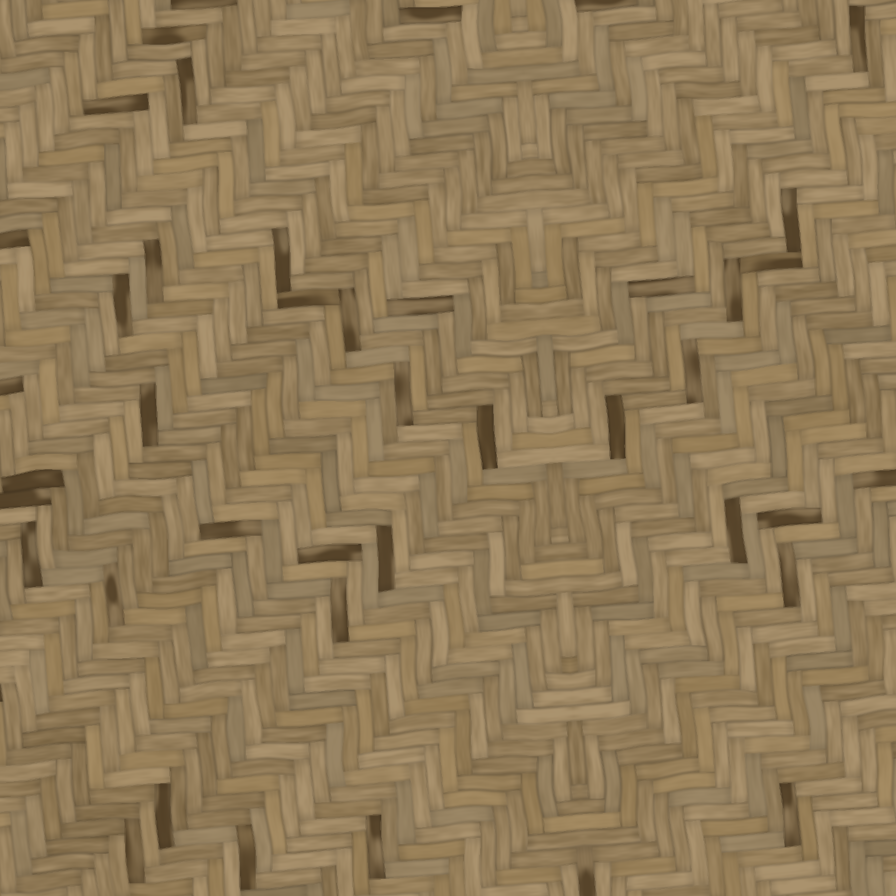
Write a three.js fragment shader that draws this texture.

```glsl
#define STRIP_WIDTH 0.0179
#define FLOAT_LENGTH 4.0
#define TILT 0.078
#define CENTER vec2(0.617, 0.5)
#define WARP 0.32
#define SOFTNESS 0.0024
#define DARK_SHARE 0.05
#define LIGHT_CANE vec3(0.640, 0.548, 0.405)
#define HONEY_CANE vec3(0.625, 0.520, 0.345)
#define GREY_CANE vec3(0.545, 0.480, 0.365)
#define SHADE_CANE vec3(0.500, 0.415, 0.280)
#define DARK_CANE vec3(0.290, 0.220, 0.125)

varying vec2 vUv;

float hash(vec2 p) {
  vec3 q = fract(p.xyx * 0.1031);
  q += dot(q, q.yzx + 33.33);
  return fract((q.x + q.y) * q.z);
}

float noise(vec2 p) {
  vec2 cell = floor(p);
  vec2 f = fract(p);
  f = f * f * (3.0 - 2.0 * f);
  float low = mix(hash(cell), hash(cell + vec2(1.0, 0.0)), f.x);
  float high = mix(hash(cell + vec2(0.0, 1.0)), hash(cell + vec2(1.0, 1.0)), f.x);
  return mix(low, high, f.y);
}

vec3 weave(vec2 uv) {
  // Tilted strip grid, mirrored about the central axis
  vec2 p = (uv - CENTER) / STRIP_WIDTH;
  float c = cos(TILT);
  float s = sin(TILT);
  p = vec2(c * p.x + s * p.y, c * p.y - s * p.x);
  vec2 q = vec2(abs(p.x) + 0.5, p.y + 1.0);
  vec2 bend = vec2(noise(q * 0.4 + 50.0), noise(q * 0.4 + 90.0)) - 0.5;
  q += WARP * bend * vec2(smoothstep(0.5, 2.0, q.x), 1.0);

  // Twill: horizontal and vertical floats alternate along diagonal bands
  vec2 cell = floor(q);
  float period = 2.0 * FLOAT_LENGTH;
  float diagonal = cell.x + cell.y;
  float band = floor(diagonal / period);
  bool horizontal = diagonal - band * period < FLOAT_LENGTH;
  float strip = horizontal ? cell.y : cell.x;
  vec2 local = horizontal ? q : q.yx;
  float along = local.x + strip - band * period;
  if (!horizontal) along -= FLOAT_LENGTH;
  float across = local.y - strip;
  vec2 id = vec2(strip, band) + (horizontal ? vec2(113.0, 37.0) : vec2(271.0, 159.0));

  // Cane tone with streaks and fine grain running along each strip
  vec2 fibre = vec2(along, across) + id * vec2(17.3, 9.7);
  float streak = noise(fibre * vec2(0.5, 3.5));
  float grain = noise(fibre * vec2(1.4, 10.0));
  float tone = 0.7 + 0.75 * (hash(id) - 0.5);
  tone += 0.65 * (streak - 0.5) + 0.35 * (grain - 0.5);
  tone += 0.3 * (noise(q * 0.12 + 20.0) - 0.5);
  vec3 color = mix(SHADE_CANE, LIGHT_CANE, clamp(tone, -0.4, 1.2));
  float tint = hash(id + 61.0);
  color = mix(color, HONEY_CANE, 0.55 * smoothstep(0.65, 0.95, tint));
  color = mix(color, GREY_CANE, 0.55 * smoothstep(0.2, 0.03, tint));

  // Occasional stained floats, uneven along their length
  float stained = step(1.0 - DARK_SHARE, hash(id + 143.0));
  float stain = 0.35 + 0.65 * smoothstep(0.2, 0.7, noise(fibre * vec2(0.6, 1.8) + 7.0));
  color = mix(color, DARK_CANE, 0.85 * stained * stain);

  // Shadows in the side seams and where the float tucks under
  float side = min(across, 1.0 - across);
  float end = min(along, FLOAT_LENGTH - along);
  float seam = (0.05 + 0.16 * hash(id + 211.0)) * (1.0 - smoothstep(0.0, 0.17, side));
  float tuck = 0.08 * (1.0 - smoothstep(0.0, 0.6, end));
  return color * (1.0 - seam) * (1.0 - tuck);
}

void main() {
  // Average nearby samples to smooth every strip edge
  vec3 color = vec3(0.0);
  for (int y = -1; y <= 1; y++) {
    for (int x = -1; x <= 1; x++) {
      color += weave(vUv + vec2(float(x), float(y)) * SOFTNESS / 3.0);
    }
  }
  gl_FragColor = vec4(color / 9.0, 1.0);
}
```
